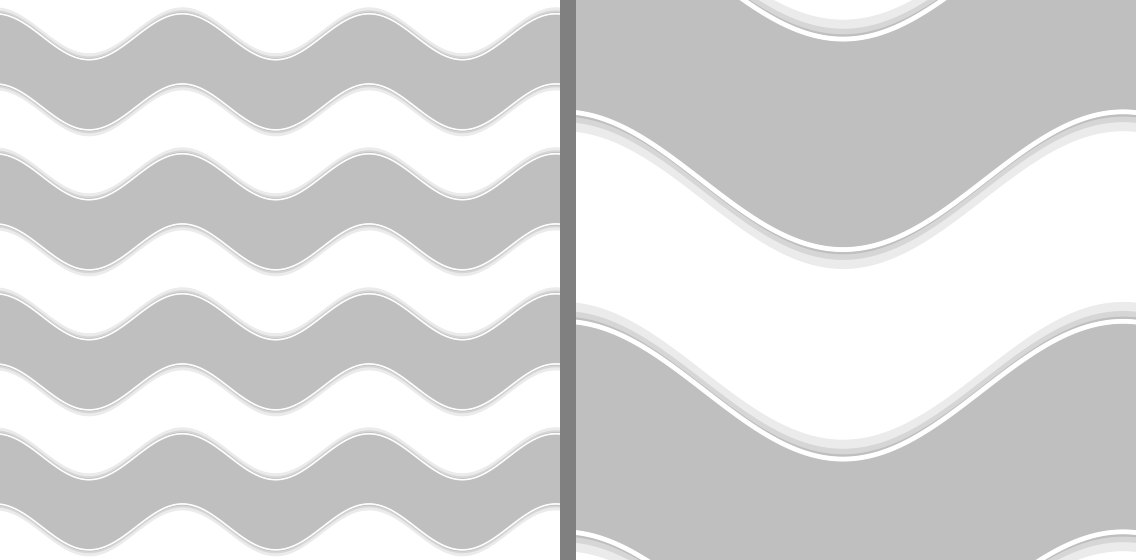
Left: the whole. Right: its middle third, enlarged.
A Shadertoy shader for this pattern:

```glsl
const float TAU = 6.2831853;
const float WAVES = 3.0;             // crests across
const float BANDS = 4.0;             // bands down
const float AMPLITUDE = 0.041;
const float HALF_BAND = 0.0612;
const float LINE_WIDTH = 0.0029;

const vec3 GREY = vec3(0.75);
const vec3 WHITE = vec3(1.0);
const vec3 MID_SHADOW = vec3(0.84);
const vec3 PALE_SHADOW = vec3(0.92);

// Height and slope of the wave at x
vec2 wave(float x, float count, float amplitude, float phase) {
    float angle = TAU * (count * x + phase);
    return amplitude * vec2(cos(angle), -TAU * count * sin(angle));
}

// Vertical distance to the nearest of evenly stacked centre lines
float stackDistance(float y, float count, float offset) {
    return abs(fract(y * count - offset + 0.5) - 0.5) / count;
}

// Coverage of the region where dist lies below edge
float inside(float dist, float edge, float blur) {
    return 1.0 - smoothstep(edge - blur, edge + blur, dist);
}

void mainImage(out vec4 fragColor, in vec2 fragCoord) {
    vec2 uv = fragCoord / iResolution.xy;
    vec2 curve = wave(uv.x, WAVES, AMPLITUDE, 0.023);
    float stretch = sqrt(1.0 + curve.y * curve.y);
    float blur = 0.6 * stretch / iResolution.y;
    float dist = stackDistance(uv.y - curve.x, BANDS, 0.487) - HALF_BAND;

    // Stepped shadow, from the pale rim to the dark inner edge
    vec3 color = mix(WHITE, PALE_SHADOW, inside(dist, 0.0130, blur));
    color = mix(color, MID_SHADOW, inside(dist, 0.0076, blur));
    color = mix(color, GREY, inside(dist, 0.0043, blur));

    // White outline of even width, then the band
    color = mix(color, WHITE, inside(dist, LINE_WIDTH * stretch, blur));
    color = mix(color, GREY, inside(dist, 0.0, blur));

    fragColor = vec4(color, 1.0);
}
```
